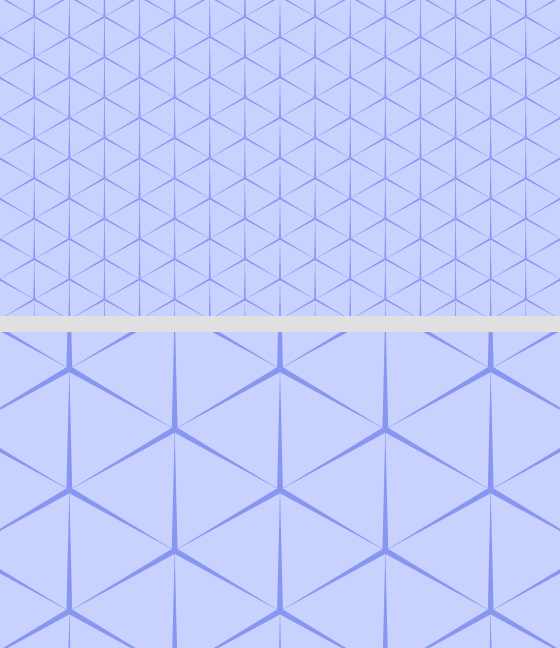
Top, the full canvas; bottom, a detail of the centre.
Give the GLSL for this pattern, as a Shadertoy shader.

```glsl
#define COLUMN_STEP (1.0 / 9.0)  // distance between columns of joints
#define ROW_STEP 0.1278          // distance between joints in a column
#define BASE_HALF_WIDTH 0.0031   // half the arm width at its joint
#define FIELD_COLOR vec3(0.787, 0.824, 1.0)
#define LINE_COLOR vec3(0.53, 0.59, 0.94)

// Signed distance to an arm that starts at the origin and narrows to a point.
float taperedArm(vec2 p, vec2 arm) {
    float armLength = length(arm);
    vec2 axis = arm / armLength;
    float along = dot(p, axis);
    float across = abs(axis.x * p.y - axis.y * p.x);
    float halfWidth = BASE_HALF_WIDTH * (1.0 - along / armLength);
    return max(across - halfWidth, -along);
}

// Repeats the arm down its column, centring each period on the arm's middle.
float armColumn(vec2 p, vec2 arm) {
    float middle = 0.5 * arm.y;
    p.y = mod(p.y - middle + 0.5 * ROW_STEP, ROW_STEP) + middle - 0.5 * ROW_STEP;
    return taperedArm(p, arm);
}

// Three-armed stars on a staggered grid, joined into triangles.
float triangleLines(vec2 p) {
    float nearestColumn = round(p.x / COLUMN_STEP);
    float d = 1.0;
    for (int i = -1; i <= 1; i++) {
        float column = nearestColumn + float(i);
        vec2 q = p - vec2(column * COLUMN_STEP, 0.5 * ROW_STEP * mod(column, 2.0));
        d = min(d, armColumn(q, vec2(0.0, ROW_STEP)));
        q.x = abs(q.x);  // both lower arms by mirroring
        d = min(d, armColumn(q, vec2(COLUMN_STEP, -0.5 * ROW_STEP)));
    }
    return d;
}

void mainImage(out vec4 fragColor, in vec2 fragCoord) {
    vec2 p = (fragCoord - 0.5 * iResolution.xy) / iResolution.y;
    float coverage = clamp(0.5 - triangleLines(p) * iResolution.y, 0.0, 1.0);
    fragColor = vec4(mix(FIELD_COLOR, LINE_COLOR, coverage), 1.0);
}
```
